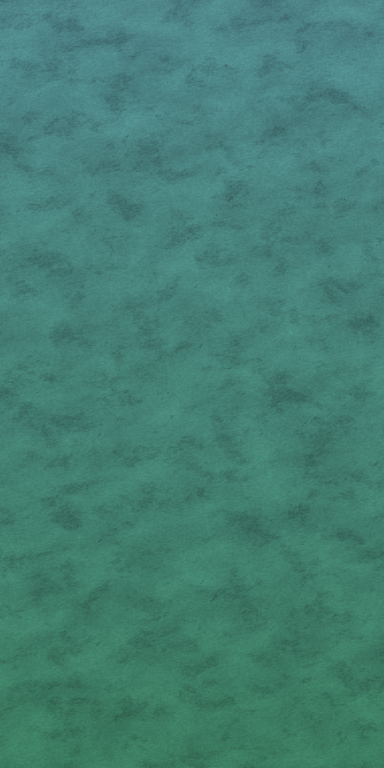
Give the GLSL for this texture, as a Shadertoy shader.

```glsl
vec2 hash2(vec2 p) {
    vec3 q = fract(p.xyx * vec3(0.1031, 0.1030, 0.0973));
    q += dot(q, q.yzx + 33.33);
    return fract((q.xx + q.yz) * q.zy);
}

float gradientDot(vec2 cell, vec2 offset) {
    float angle = 6.2832 * hash2(cell).x;
    return dot(vec2(cos(angle), sin(angle)), offset);
}

float noise(vec2 p) {
    vec2 i = floor(p), f = p - i;
    vec2 u = f * f * f * (f * (f * 6.0 - 15.0) + 10.0);
    vec2 e = vec2(1, 0);
    return mix(mix(gradientDot(i, f), gradientDot(i + e, f - e), u.x),
               mix(gradientDot(i + e.yx, f - e.yx), gradientDot(i + 1.0, f - 1.0), u.x), u.y);
}

float fbm(vec2 p) {
    float sum = 0.0, amplitude = 1.0;
    for (int i = 0; i < 5; i++) {
        sum += amplitude * noise(p);
        p = p * 2.03 + vec2(17.3, 41.7);
        amplitude *= 0.6;
    }
    return sum;
}

// Sparse tiny dark flecks, at most one in each cell
float flecks(vec2 p) {
    vec2 cell = floor(p);
    vec2 rnd = hash2(cell + 71.0);
    vec2 d = p - cell - 0.25 - 0.5 * hash2(cell + 13.0);
    d.y -= d.x * (rnd.y - 0.5);
    float size = 0.07 + 0.08 * rnd.y;
    return step(rnd.x, 0.1) * (1.0 - smoothstep(0.2, 1.0, length(d * vec2(0.8, 1.3)) / size));
}

void mainImage(out vec4 fragColor, in vec2 fragCoord) {
    vec2 uv = fragCoord / iResolution.x;
    float height = fragCoord.y / iResolution.y;

    // Green below, blue teal above
    vec3 color = mix(vec3(0.225, 0.473, 0.368), vec3(0.302, 0.516, 0.532), height);

    // Wide blotches, tilted up to the right
    vec2 slanted = mat2(0.97, -0.24, 0.24, 0.97) * uv;
    vec2 warp = 0.03 * vec2(noise(uv * 9.0), noise(uv * 9.0 + 50.0));
    float cloud = fbm((slanted + warp) * vec2(5.5, 10.0) + 20.0);

    // Small dark stains with frayed, streaky edges
    float fray = fbm(slanted * vec2(26.0, 54.0) + 90.0);
    float patches = fbm((uv + warp) * vec2(9.0, 14.0) + 130.0);
    float stain = smoothstep(0.0, 0.6, patches + 0.55 * fray - 0.25 * cloud);
    float tone = 0.12 * cloud + 0.035 * fray - 0.11 * stain + 0.028;

    // Fine fibrous grain, stronger inside the stains
    float grain = noise(slanted * vec2(85.0, 170.0)) + 1.1 * noise(uv * vec2(190.0, 230.0) + 7.3);
    tone += (0.068 + 0.035 * stain) * grain;

    tone -= 0.16 * flecks(uv * 26.0 + 0.4 * noise(uv * 90.0));
    fragColor = vec4(color * (1.0 + tone * vec3(0.95, 1.0, 0.95)), 1.0);
}
```
